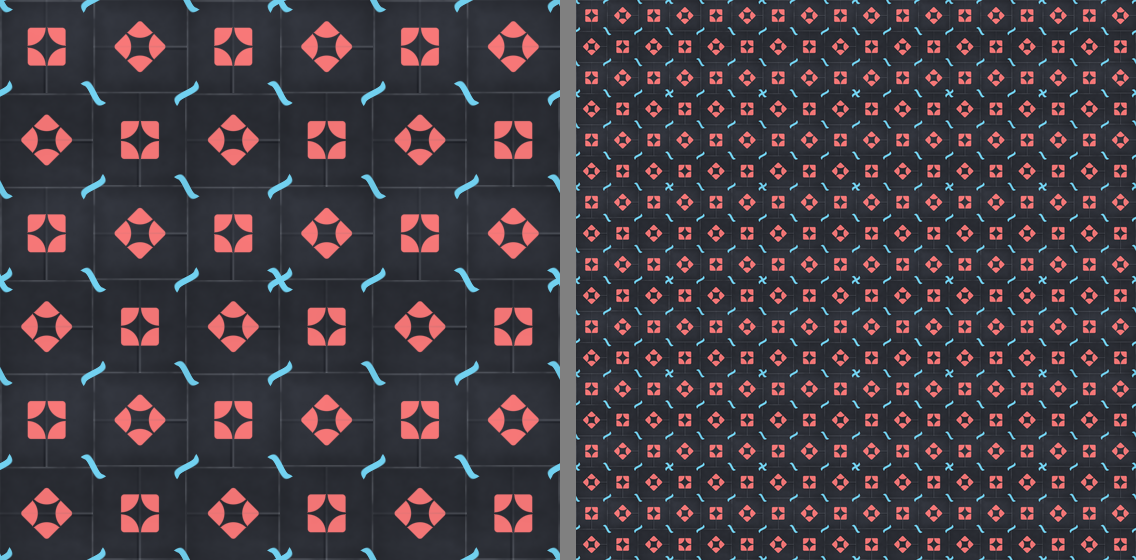
Left, the tile; right, the same tile 3 across and 3 down.
This pattern is drawn by a Shadertoy shader. Its source:

```glsl
#define GRID 6.0
#define HALF_SIDE 0.203
#define CORNER 0.036
#define PETAL_RADIUS 0.192
#define SWIRL_REACH 0.135
#define SWIRL_WIDTH 0.035
#define SEAM_WIDTH 0.011
#define SLATE vec3(0.175, 0.186, 0.215)
#define SEAM vec3(0.42, 0.43, 0.44)
#define CORAL vec3(0.96, 0.465, 0.465)
#define SKY vec3(0.44, 0.81, 0.93)

float hash(vec2 p) {
    vec3 q = fract(vec3(p.xyx) * 0.1031);
    q += dot(q, q.yzx + 33.33);
    return fract((q.x + q.y) * q.z);
}

// Value noise that wraps after a whole number of lattice steps
float noise(vec2 p, float period) {
    vec2 i = floor(p), f = fract(p);
    f = f * f * (3.0 - 2.0 * f);
    vec2 a = mod(i, period), b = mod(i + 1.0, period);
    return mix(mix(hash(a), hash(vec2(b.x, a.y)), f.x),
               mix(hash(vec2(a.x, b.y)), hash(b), f.x), f.y);
}

float fbm(vec2 p, float period) {
    float sum = 0.0, amp = 0.53;
    for (int i = 0; i < 4; i++) {
        sum += amp * noise(p, period);
        p *= 2.0;
        period *= 2.0;
        amp *= 0.5;
    }
    return sum;
}

// Rounded square made of four quarter discs, leaving a hollow star
float emblem(vec2 c) {
    vec2 a = abs(c);
    vec2 q = a - HALF_SIDE + CORNER;
    float box = length(max(q, 0.0)) + min(max(q.x, q.y), 0.0) - CORNER;
    return max(box, length(a - HALF_SIDE) - PETAL_RADIUS);
}

// Tapered S stroke along a sine, flat at both tips
float swirl(vec2 c) {
    float s = clamp(c.x / 0.095, -1.0, 1.0) * 1.5708;
    float slope = 1.7 * cos(s);
    float t = abs(c.x) / SWIRL_REACH;
    return abs(c.y + 0.103 * sin(s)) / sqrt(1.0 + slope * slope)
         - SWIRL_WIDTH * (1.0 - t * t * t);
}

// Pale line with a dark shadow beside it
float groove(float d) {
    vec2 g = vec2(d, d + 2.2 * SEAM_WIDTH) / SEAM_WIDTH;
    g = exp(-g * g);
    return g.x - 0.45 * g.y;
}

void mainImage(out vec4 fragColor, in vec2 fragCoord) {
    vec2 p = fragCoord / iResolution.xy * GRID;
    float aa = max(0.8 * GRID / min(iResolution.x, iResolution.y), 0.006);
    vec2 cell = floor(p), c = fract(p) - 0.5;
    bool diamond = mod(cell.x + cell.y, 2.0) < 0.5;

    // Mottled slate, with a soft glow repeating every two cells
    float cloud = fbm(p * 2.0, 4.0);
    float grain = fbm(p * 12.0, 24.0);
    vec2 wave = 0.5 + 0.5 * cos(3.14159 * (p - vec2(1.0, 1.65)));
    float glow = 0.45 * cloud + 0.35 * wave.y + 0.2 * wave.x * wave.y;
    vec2 rim = smoothstep(0.3, 0.5, abs(c));
    float shade = 0.78 + 0.46 * glow + 0.1 * (grain - 0.5);
    vec3 col = SLATE * shade * (1.0 - 0.1 * max(rim.x, rim.y));

    // Worn seams between cells, shifted a little on alternate rows and columns
    vec2 shift = 0.009 * (2.0 * mod(cell.yx, 2.0) - 1.0);
    vec2 border = fract(p - shift + 0.5) - 0.5;
    float wear = 0.25 + 0.75 * smoothstep(0.25, 0.7, fbm(p * 4.0 + 3.0, 8.0));
    float seams = wear * max(groove(border.x), groove(-border.y));
    col += 0.32 * seams * SEAM;

    // Middle joint: across the diamonds, down the squares
    float across = diamond ? c.y : c.x;
    float along = diamond ? c.x : -c.y;
    float joint = groove(across) * mix(0.2, 0.65, smoothstep(-0.1, 0.45, along));
    col += 0.4 * joint * SEAM;

    // Coral emblems
    vec2 turned = vec2(c.x - c.y, c.x + c.y) * 0.70711;
    float shape = emblem(diamond ? turned : c);
    float paint = smoothstep(aa, -aa, shape);
    vec3 coral = CORAL * (0.97 + 0.06 * glow);
    coral = mix(coral, SEAM, 0.3 * max(joint, 0.0));
    col = mix(col, coral, paint);

    // Sky swirls on the cell corners, crossed into pinwheels at every third
    vec2 node = floor(p + 0.5), n = p - node;
    float falling = swirl(n), rising = swirl(vec2(n.y, -n.x));
    float stroke = mod(node.x + node.y, 2.0) < 0.5 ? falling : rising;
    vec2 third = mod(node, 3.0);
    if (third.x + third.y < 0.5) stroke = min(falling, rising);
    col = mix(col, SKY * (0.97 + 0.06 * cloud), smoothstep(aa, -aa, stroke));

    fragColor = vec4(col, 1.0);
}
```
